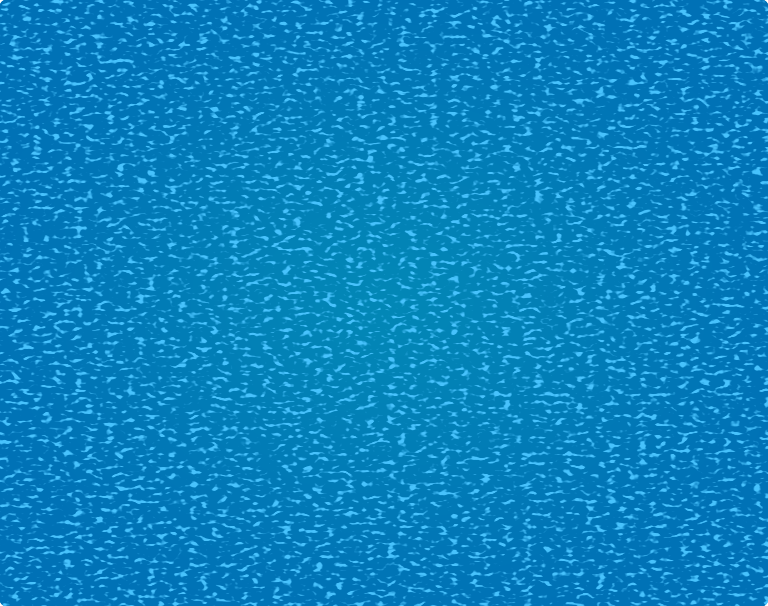
A Shadertoy shader for this texture:

```glsl
// Blue water surface with small ragged horizontal glints and a teal glow in the middle.

const vec3 EDGE_BLUE = vec3(0.0, 0.445, 0.715);
const vec3 CENTER_TEAL = vec3(0.01, 0.535, 0.715);
const vec3 GLINT_COLOR = vec3(0.28, 0.76, 0.99);
const vec2 GLINT_FREQUENCY = vec2(58.0, 142.0);
const float CORNER_RADIUS = 0.011;

// Random unit vector for a lattice cell
vec2 hashDirection(vec2 cell) {
    uvec2 q = uvec2(ivec2(cell) + 4096);
    uint h = q.x * 1597334677u ^ q.y * 3812015801u;
    h = (h ^ (h >> 15)) * 2246822519u;
    h ^= h >> 13;
    float angle = float(h & 65535u) / 65536.0 * 6.28319;
    return vec2(cos(angle), sin(angle));
}

float cornerSlope(vec2 cell, vec2 local, vec2 corner) {
    return dot(hashDirection(cell + corner), local - corner);
}

float gradientNoise(vec2 p) {
    vec2 cell = floor(p);
    vec2 f = p - cell;
    vec2 blend = f * f * f * (f * (f * 6.0 - 15.0) + 10.0);
    float low = mix(cornerSlope(cell, f, vec2(0, 0)), cornerSlope(cell, f, vec2(1, 0)), blend.x);
    float high = mix(cornerSlope(cell, f, vec2(0, 1)), cornerSlope(cell, f, vec2(1, 1)), blend.x);
    return mix(low, high, blend.y);
}

// Two stretched noise layers, bent so the glints tilt a little
float glintMask(vec2 p, vec2 frequency) {
    p.y += 0.005 * gradientNoise(p * 37.0 + 17.0);
    vec2 q = p * frequency;
    float broad = gradientNoise(q);
    float ragged = gradientNoise(q * vec2(2.1, 1.4) + vec2(37.3, 91.7));
    return smoothstep(0.09, 0.48, broad + 0.5 * ragged);
}

float roundedBox(vec2 p, vec2 halfSize, float radius) {
    vec2 d = abs(p) - halfSize + radius;
    return length(max(d, 0.0)) + min(max(d.x, d.y), 0.0) - radius;
}

void mainImage(out vec4 fragColor, in vec2 fragCoord) {
    vec2 p = fragCoord / iResolution.y;
    vec2 halfSize = 0.5 * iResolution.xy / iResolution.y;
    vec2 centered = p - halfSize;

    // Radial water gradient
    float reach = length(centered / halfSize);
    vec3 color = mix(CENTER_TEAL, EDGE_BLUE, smoothstep(-0.2, 1.25, reach));

    // Light glints
    color = mix(color, GLINT_COLOR, glintMask(p, GLINT_FREQUENCY));

    // Rounded white corners
    float pixel = 1.0 / iResolution.y;
    float outside = smoothstep(0.0, pixel, roundedBox(centered, halfSize, CORNER_RADIUS));
    fragColor = vec4(mix(color, vec3(1.0), outside), 1.0);
}
```
